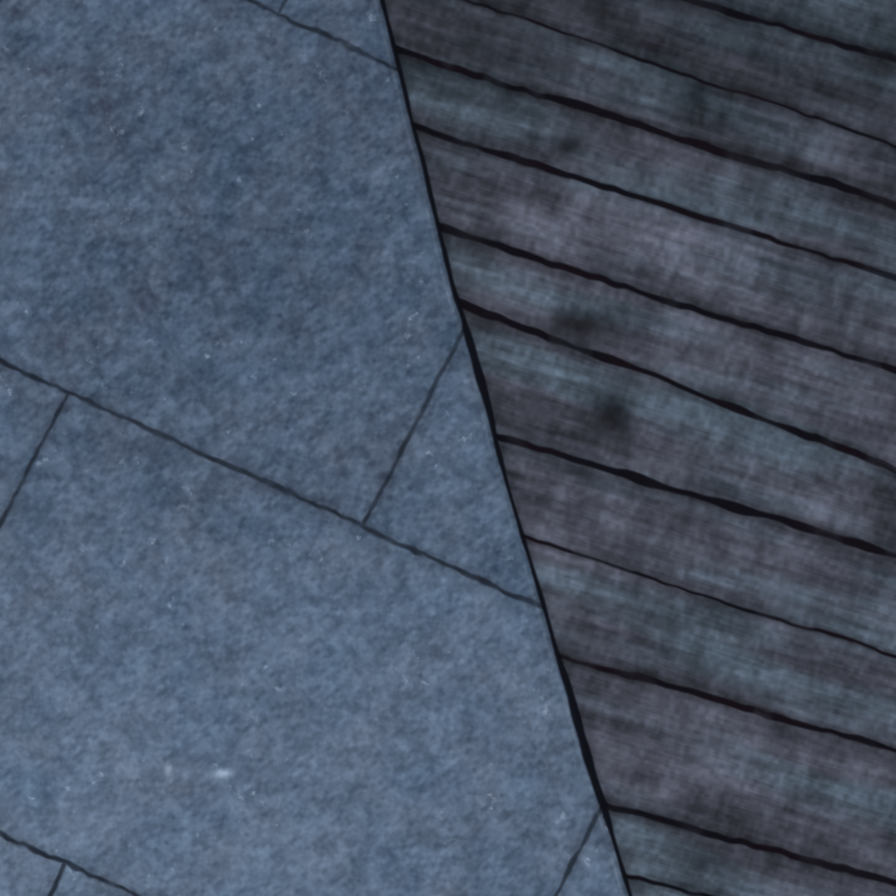
This texture is drawn by a WebGL 1 fragment shader. Its source:

```glsl
precision highp float;
uniform vec2 u_resolution;

const vec3 STONE_DARK = vec3(0.235, 0.285, 0.360);
const vec3 STONE_LIGHT = vec3(0.385, 0.455, 0.545);
const vec3 JOINT_COLOR = vec3(0.120, 0.145, 0.185);
const vec3 WOOD_COOL = vec3(0.285, 0.330, 0.380);
const vec3 WOOD_WARM = vec3(0.270, 0.280, 0.325);
const vec3 GAP_COLOR = vec3(0.050, 0.055, 0.080);
const float ROW_SLOPE = 0.455;
const float ROW_HEIGHT = 0.528;
const float ROW_START = -0.125;
const float SLAB_LENGTH = 0.833;
const float SLAB_LEAN = 0.515;
const float GRAIN_SLOPE = 0.31;

float hash(vec2 p) {
  vec3 v = fract(vec3(p.xyx) * 0.1031);
  v += dot(v, v.yzx + 33.33);
  return fract((v.x + v.y) * v.z);
}

float noise(vec2 p) {
  vec2 i = floor(p);
  vec2 f = fract(p);
  f = f * f * (3.0 - 2.0 * f);
  return mix(mix(hash(i), hash(i + vec2(1.0, 0.0)), f.x),
             mix(hash(i + vec2(0.0, 1.0)), hash(i + 1.0), f.x), f.y);
}

float fbm(vec2 p) {
  float sum = 0.0;
  float amp = 0.5;
  for (int i = 0; i < 4; i++) {
    sum += amp * noise(p);
    p = mat2(1.6, 1.2, -1.2, 1.6) * p + 7.3;
    amp *= 0.5;
  }
  return sum / 0.9375;
}

float line(float dist, float halfWidth) {
  float blur = 0.0012 + 0.6 / u_resolution.y;
  return 1.0 - smoothstep(halfWidth - blur, halfWidth + blur, abs(dist));
}

float blob(vec2 p, vec2 center, vec2 size) {
  vec2 d = (p - center) / size;
  return exp(-dot(d, d));
}

// Adds one plank gap; right is its height at the right side
void addGap(vec2 p, float right, float slope, float halfWidth,
            inout float ink, inout float shade, inout float plank) {
  float wobble = 0.004 * (noise(vec2(p.x * 15.0, right * 90.0)) - 0.5);
  wobble += 0.003 * (noise(vec2(p.x * 70.0, right * 70.0)) - 0.5);
  float d = (p.y - right - slope * (p.x - 1.0) + wobble) * 0.955;
  float w = halfWidth * (0.45 + 0.9 * noise(vec2(p.x * 28.0, right * 50.0)));
  float strength = 0.65 + 0.35 * smoothstep(0.2, 0.5, noise(vec2(p.x * 40.0, right * 30.0)));
  ink = max(ink, line(d, w) * strength);
  shade = max(shade, exp(-abs(d) / (halfWidth * 2.2)));
  plank += step(0.0, d);
}

vec3 stone(vec2 p) {
  float tone = 0.38 + 0.34 * smoothstep(0.15, 0.95, p.y);
  tone += 0.14 * blob(p, vec2(0.0, 0.95), vec2(0.25, 0.2));
  tone -= 0.16 * blob(p, vec2(0.30, 0.25), vec2(0.16, 0.2));
  tone += 0.40 * (fbm(p * 9.0) - 0.5);
  tone += 0.80 * (fbm(p * vec2(58.0, 66.0)) - 0.5);

  // Speckled mineral grain
  vec2 turned = mat2(0.8, 0.6, -0.6, 0.8) * p;
  tone += 0.50 * (noise(turned * vec2(130.0, 190.0)) - 0.5);
  tone += 0.30 * (noise(turned.yx * 260.0 + 9.0) - 0.5);
  vec3 color = mix(STONE_DARK, STONE_LIGHT, tone);
  color += vec3(0.036, 0.0, -0.018) * (fbm(p * 24.0 + 40.0) - 0.5);

  // Pale chips
  float chips = smoothstep(0.72, 0.95, fbm(turned * 75.0 + 11.0));
  color += 0.16 * chips * smoothstep(0.3, 0.6, noise(p * 16.0));
  color += 0.24 * blob(p, vec2(0.249, 0.863), vec2(0.010, 0.005));
  color += 0.18 * blob(p, vec2(0.188, 0.858), vec2(0.005, 0.008));
  color -= 0.06 * blob(p, vec2(0.555, 0.635), vec2(0.025, 0.022));

  // Staggered slab joints with worn edges
  float wear = 0.005 * (noise(p * 28.0) - 0.5) + 0.003 * (noise(p * 110.0) - 0.5);
  float level = p.y - ROW_SLOPE * p.x - ROW_START + wear;
  float row = floor(level / ROW_HEIGHT);
  float rowDist = (level - ROW_HEIGHT * floor(level / ROW_HEIGHT + 0.5)) * 0.91;
  float offset = 0.707 + 0.408 * row + 0.02 * row * row - 0.20 * step(1.5, row);
  float along = p.x + SLAB_LEAN * p.y - offset + 0.6 * wear;
  float endDist = (along - SLAB_LENGTH * floor(along / SLAB_LENGTH + 0.5)) * 0.89;
  float width = 0.0014 + 0.0018 * noise(p * 50.0);
  float joint = max(line(rowDist, width), 0.9 * line(endDist, width));
  float halo = exp(-min(abs(rowDist), abs(endDist)) / 0.005);
  color *= 1.0 - 0.20 * halo;
  color += 0.03 * line(rowDist - 0.006, 0.002) * noise(p * 70.0);
  return mix(color, JOINT_COLOR, joint * (0.45 + 0.5 * noise(p * 80.0)));
}

vec3 wood(vec2 p) {
  float ink = 0.0;
  float shade = 0.0;
  float plank = 0.0;
  addGap(p, 0.068, 0.292, 0.0038, ink, shade, plank);
  addGap(p, 0.163, 0.340, 0.0016, ink, shade, plank);
  addGap(p, 0.228, 0.307, 0.0042, ink, shade, plank);
  addGap(p, 0.309, 0.312, 0.0032, ink, shade, plank);
  addGap(p, 0.414, 0.312, 0.0038, ink, shade, plank);
  addGap(p, 0.523, 0.380, 0.0040, ink, shade, plank);
  addGap(p, 0.618, 0.291, 0.0046, ink, shade, plank);
  addGap(p, 0.732, 0.320, 0.0017, ink, shade, plank);
  addGap(p, 0.837, 0.281, 0.0034, ink, shade, plank);
  addGap(p, 0.986, 0.270, 0.0032, ink, shade, plank);
  addGap(p, 1.059, 0.270, 0.0022, ink, shade, plank);

  // Grain, cross scuffs, stains and knots
  vec2 g = vec2(p.x + GRAIN_SLOPE * p.y, p.y - GRAIN_SLOPE * p.x);
  float grain = fbm(g * vec2(14.0, 120.0) + plank * 5.7);
  float scuff = fbm(g * vec2(75.0, 22.0) + plank * 2.3);
  float stain = fbm(g * vec2(14.0, 18.0) + plank * 3.1);
  float warmth = smoothstep(0.35, 0.75, fbm(g * vec2(4.0, 22.0)) + 0.12 * p.y);
  vec3 color = mix(WOOD_COOL, WOOD_WARM, warmth);
  color *= 0.99 + 0.55 * (grain - 0.5) + 0.40 * (scuff - 0.5) + 0.60 * (stain - 0.5);
  color *= 1.0 + 0.20 * (noise(p * 180.0) - 0.5);
  color *= 0.78 + 0.26 * smoothstep(0.0, 0.26, p.y - 0.2 * (p.x - 0.6));
  color *= 1.0 + 0.16 * blob(p, vec2(0.68, 0.25), vec2(0.12, 0.07));
  color *= 1.0 + 0.28 * blob(p, vec2(0.895, 0.84), vec2(0.009, 0.04));
  float knots = blob(p, vec2(0.635, 0.163), vec2(0.014, 0.010)) + blob(p, vec2(0.65, 0.36), vec2(0.035, 0.018));
  knots += blob(p, vec2(0.684, 0.465), vec2(0.020, 0.025)) + 0.6 * blob(p, vec2(0.775, 0.105), vec2(0.018, 0.015));
  color *= 1.0 - 0.55 * min(knots, 1.0) * (0.5 + grain);
  color *= 1.0 - 0.36 * shade;
  return mix(color, GAP_COLOR + vec3(0.03, 0.0, 0.0) * noise(p * 20.0), ink * 0.95);
}

void main() {
  vec2 p = gl_FragCoord.xy / u_resolution;
  p.y = 1.0 - p.y;

  // Bent seam between slabs and planks
  float seam = 0.425 + 0.245 * p.y + 0.033 * p.y * p.y + 0.004 * (noise(vec2(p.y * 22.0, 2.0)) - 0.5);
  float side = (p.x - seam) * 0.96;
  vec3 color = mix(stone(p), wood(p), smoothstep(-0.0015, 0.0015, side));
  vec2 bend = (vec2(p.y) - vec2(0.42, 0.83)) / vec2(0.07, 0.09);
  float bulge = exp(-bend.x * bend.x) + exp(-bend.y * bend.y);
  float seamWidth = 0.0014 + 0.0012 * noise(vec2(p.y * 45.0, 6.0)) + 0.0026 * bulge;
  color *= 1.0 - 0.30 * exp(-abs(side) / 0.007);
  color += 0.06 * line(side + 0.008, 0.0018) * noise(p * 45.0);
  color = mix(color, GAP_COLOR, 0.92 * line(side, seamWidth));
  gl_FragColor = vec4(color, 1.0);
}
```
